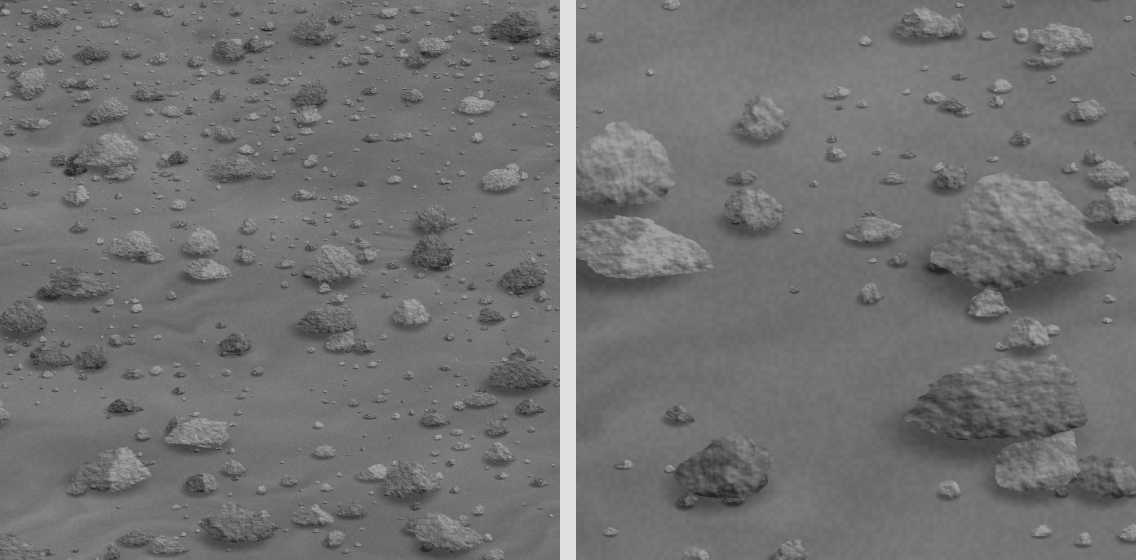
Left: the whole. Right: its middle third, enlarged.
This texture is drawn by a Shadertoy shader. Its source:

```glsl
const float HORIZON = 2.0;
const float SAND_TONE = 0.45;

float hash(vec2 p) {
    vec3 q = fract(vec3(p.xyx) * 0.1031);
    q += dot(q, q.yzx + 33.33);
    return fract((q.x + q.y) * q.z);
}

float noise(vec2 p) {
    vec2 i = floor(p), f = fract(p);
    f = f * f * (3.0 - 2.0 * f);
    float low = mix(hash(i), hash(i + vec2(1, 0)), f.x);
    float high = mix(hash(i + vec2(0, 1)), hash(i + vec2(1, 1)), f.x);
    return mix(low, high, f.y);
}

float fbm(vec2 p) {
    float sum = 0.0, amp = 0.53;
    for (int i = 0; i < 4; i++) {
        sum += amp * noise(p);
        p = mat2(1.6, 1.2, -1.2, 1.6) * p + 7.3;
        amp *= 0.5;
    }
    return sum;
}

// Perspective between the canvas and the ground plane
vec2 toGround(vec2 uv) {
    return vec2((uv.x - 0.5) / (HORIZON - uv.y), -log(HORIZON - uv.y));
}

vec2 toCanvas(vec2 g) {
    float scale = exp(-g.y);
    return vec2(0.5 + g.x * scale, HORIZON - scale);
}

// Asymmetric ripple: slow rise, quick fall past the crest
float ripple(float phase) {
    float t = fract(phase);
    return smoothstep(0.0, 0.75, t) * (1.0 - smoothstep(0.78, 1.0, t)) - 0.45;
}

// Wind-blown sand with slanting ripples
float sand(vec2 uv) {
    vec2 g = toGround(uv);
    float warp = fbm(g * vec2(7.0, 12.0) + 40.0);
    float streak = noise(vec2(g.x * 16.0 + 20.0, g.y * 85.0 - g.x * 14.0 + warp * 9.0 + 90.0));
    float drift = fbm(g * vec2(6.0, 15.0) + 70.0);
    float patches = smoothstep(0.3, 0.65, noise(g * vec2(8.0, 14.0) + 15.0));
    float waves = ripple(g.y * 19.0 - g.x * 2.5 + warp * 4.0)
                + 0.6 * ripple(g.y * 43.0 + g.x * 4.0 + warp * 6.0);
    return SAND_TONE + 0.035 * (streak - 0.5) + 0.12 * (drift - 0.5) + 0.028 * waves * patches;
}

// Lit stone surface; v spans the stone from -1 to 1
float stoneTone(vec2 v, float tone, float detail, vec2 seed) {
    vec2 q = v * detail + seed;
    float grain = fbm(q);
    float relief = grain - fbm(q + vec2(0.2, 0.3));
    float ridge = (hash(seed + 3.0) - 0.6) * 0.9 - v.y * (hash(seed + 4.0) - 0.3);
    float face = smoothstep(-0.1, 0.1, v.x - ridge + 0.5 * (noise(v * 2.5 + seed) - 0.5));
    float faceContrast = mix(0.02, 0.15, hash(seed + 5.0));
    float top = smoothstep(0.1, 0.7, v.y + 0.5 * (noise(v * 3.0 + seed + 9.0) - 0.5));
    float under = smoothstep(-0.15, -0.7, v.y - 0.2 * v.x + 0.3 * (grain - 0.5));
    return tone + 0.05 * top + faceContrast * (face - 0.5)
         + 0.28 * relief + 0.14 * (grain - 0.5) - 0.15 * under;
}

// Blends one stone and its short soft shadow over the shade
float drawStone(float shade, vec2 offset, float size, float tone, float detail, vec2 seed) {
    float aspect = mix(0.5, 0.98, hash(seed + 1.0));
    vec2 v = offset / (size * vec2(1.0, aspect));
    if (dot(v, v) > 4.0) return shade;
    float shadow = 1.0 - smoothstep(0.5, 1.2, length((v + vec2(0.18, 0.38)) * vec2(0.9, 1.5)));
    shade -= 0.15 * shadow;

    // Domed or peaked outline with a flattened base
    vec2 w = v;
    w.x += (hash(seed + 2.0) - 0.5) * 0.7 * w.y;
    w.x *= 1.0 + 0.5 * hash(seed + 6.0) * max(w.y, -0.4);
    w.y *= w.y < 0.0 ? 1.6 : 1.0;
    vec2 dir = w / max(length(w), 0.001);
    float outline = 0.75 + 0.45 * noise(dir * 1.5 + seed) + 0.1 * (noise(v * 5.0 + seed) - 0.5);
    outline += 0.07 * (noise(v * 13.0 + seed) - 0.5);
    float edge = 1.0 / (iResolution.y * size * aspect);
    float cover = 1.0 - smoothstep(-edge, edge, length(w) - outline);
    if (cover <= 0.0) return shade;
    return mix(shade, stoneTone(v, tone, detail, seed), cover);
}

// Scatters stones over ground cells, far rows first
float scatter(float shade, vec2 uv, float cell, vec2 radii, vec2 tones, float density, float detail) {
    vec2 home = floor(toGround(uv) / cell);
    for (int j = 1; j >= -1; j--)
    for (int i = -1; i <= 1; i++) {
        vec2 id = home + vec2(i, j);
        vec2 seed = 60.0 * vec2(hash(id + cell * 900.0 + 100.0), hash(id + cell * 700.0 + 231.0));
        vec2 jitter = vec2(hash(seed + 11.0), hash(seed + 12.0));
        vec2 g = (id + mix(vec2(0.15), vec2(0.85), jitter)) * cell;
        vec2 center = toCanvas(g);
        float cluster = noise(g * 14.0 + 30.0) - 0.5;
        if (hash(seed + 13.0) > density + 0.35 * (center.y - 0.5) + 0.7 * cluster) continue;
        float pick = hash(seed + 14.0);
        float size = mix(radii.x, radii.y, pick * pick) * (HORIZON - center.y);
        float tone = mix(tones.x, tones.y, hash(seed + 15.0));
        shade = drawStone(shade, uv - center, size, tone, detail, seed);
    }
    return shade;
}

void mainImage(out vec4 fragColor, in vec2 fragCoord) {
    vec2 uv = fragCoord / iResolution.xy;
    float shade = sand(uv);

    // Pebbles up to boulders
    shade = scatter(shade, uv, 0.013, vec2(0.0018, 0.005), vec2(0.40, 0.55), 0.27, 2.0);
    shade = scatter(shade, uv, 0.029, vec2(0.005, 0.012), vec2(0.37, 0.54), 0.42, 3.5);
    shade = scatter(shade, uv, 0.058, vec2(0.012, 0.024), vec2(0.33, 0.52), 0.48, 5.0);
    shade = scatter(shade, uv, 0.108, vec2(0.026, 0.047), vec2(0.31, 0.52), 0.55, 8.0);

    // Fine film grain
    shade += 0.035 * (noise(uv * 380.0) - 0.5);
    fragColor = vec4(vec3(clamp(shade, 0.15, 0.62)), 1.0);
}
```
